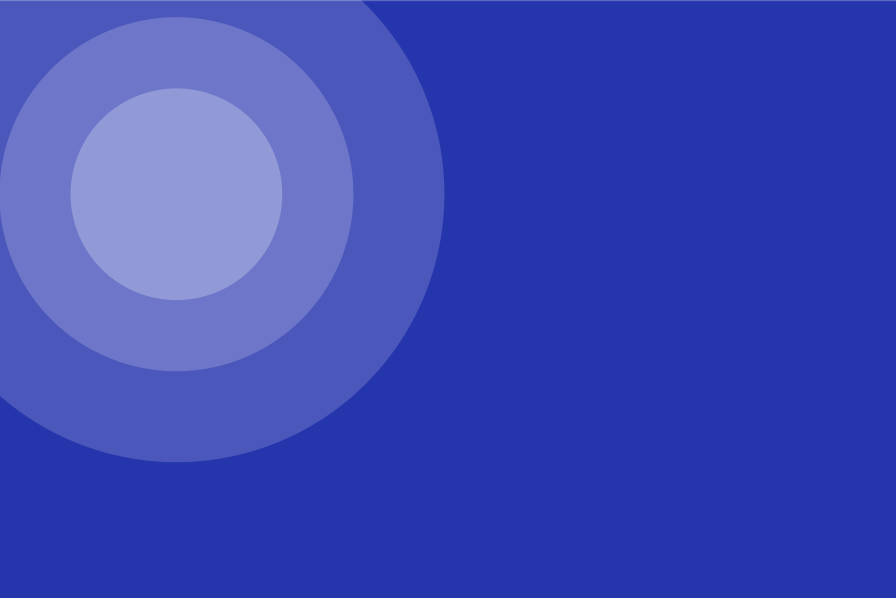
Give the GLSL for this background, as a WebGL 2 fragment shader.

```glsl
#version 300 es
precision highp float;
// Three concentric pale discs in the upper left of a flat deep blue field.

uniform vec2 u_resolution;
out vec4 fragColor;

// Lengths are in units of the canvas height.
const vec2 CENTER = vec2(0.2950, 0.6752);
const int DISC_COUNT = 3;
const float RADII[DISC_COUNT] = float[](0.4481, 0.2960, 0.1770);

const vec3 FIELD_BLUE = vec3(0.145, 0.208, 0.675);
const vec3 DISC_COLORS[DISC_COUNT] = vec3[](
    vec3(0.294, 0.341, 0.729),
    vec3(0.427, 0.463, 0.784),
    vec3(0.569, 0.600, 0.843));

const float HAIRLINE_WIDTH = 0.002;
const float HAIRLINE_OPACITY = 0.25;

// Coverage of a shape from its signed distance, softened over one pixel.
float coverage(float signedDistance, float pixel) {
    return clamp(0.5 - signedDistance / pixel, 0.0, 1.0);
}

void main() {
    float pixel = 1.0 / u_resolution.y;
    vec2 point = gl_FragCoord.xy * pixel;
    vec3 color = FIELD_BLUE;

    // Discs, from the widest to the smallest
    float centerDistance = length(point - CENTER);
    for (int i = 0; i < DISC_COUNT; i++) {
        color = mix(color, DISC_COLORS[i], coverage(centerDistance - RADII[i], pixel));
    }

    // Faint light line along the top edge
    float hairline = coverage(1.0 - HAIRLINE_WIDTH - point.y, pixel);
    color = mix(color, vec3(1.0), HAIRLINE_OPACITY * hairline);

    fragColor = vec4(color, 1.0);
}
```
